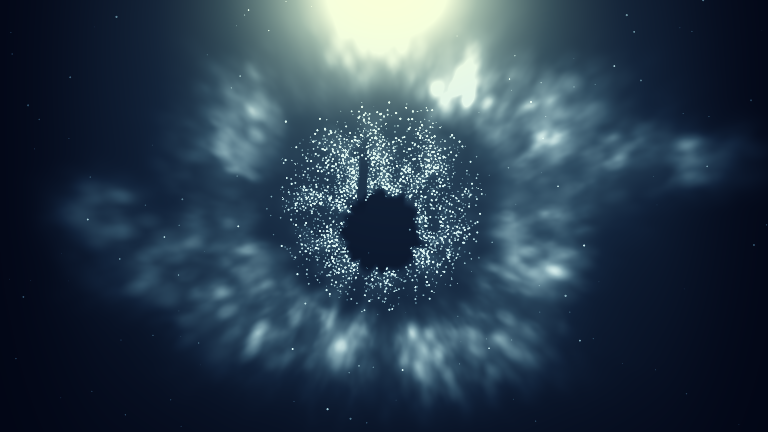
This background is drawn by a Shadertoy shader. Its source:

```glsl
// Ring of glinting particles round a dark hole, in blue mist under a pale light.

#define HOLE_CENTRE vec2(-0.005, -0.035)
#define HOLE_RADIUS 0.092
#define RING_RADIUS 0.265
#define LAMP_CENTRE vec2(0.005, 0.53)
#define LAMP_POWER 4.1
#define MIST_POWER 3.1
#define DOT_CELL 0.0080
#define DOT_RADIUS 0.0026
#define DOT_POWER 3.7
#define STAR_CELL 0.13

// Mist patches: centre (xy) and half size (zw), in canvas heights.
const vec4 PATCHES[9] = vec4[9](
    vec4( 0.62,  0.14, 0.24, 0.07), vec4( 0.35, -0.11, 0.09, 0.13),
    vec4( 0.05, -0.30, 0.26, 0.10), vec4(-0.26, -0.22, 0.18, 0.12),
    vec4(-0.36,  0.20, 0.11, 0.16), vec4(-0.67,  0.01, 0.10, 0.07),
    vec4( 0.28,  0.25, 0.24, 0.14), vec4(-0.50, -0.12, 0.16, 0.09),
    vec4( 0.40,  0.06, 0.17, 0.10));

// Two hashed values in 0..1 for a cell.
vec2 hash2(vec2 cell) {
    vec3 h = fract(vec3(cell.xyx) * vec3(0.1031, 0.1030, 0.0973));
    h += dot(h, h.yzx + 33.33);
    return fract((h.xx + h.yz) * h.zy);
}

float noise(vec2 p) {
    vec2 i = floor(p), f = fract(p);
    f = f * f * (3.0 - 2.0 * f);
    float low = mix(hash2(i).x, hash2(i + vec2(1, 0)).x, f.x);
    float high = mix(hash2(i + vec2(0, 1)).x, hash2(i + vec2(1, 1)).x, f.x);
    return mix(low, high, f.y);
}

float fbm(vec2 p) {
    float sum = 0.0, weight = 0.5;
    for (int i = 0; i < 4; i++) {
        sum += weight * noise(p);
        p = mat2(0.8, 0.6, -0.6, 0.8) * p * 2.03 + 7.3;
        weight *= 0.5;
    }
    return sum;
}

// Soft out-of-focus discs, one per cell.
float bokeh(vec2 p) {
    vec2 cell = floor(p);
    float sum = 0.0;
    for (int y = -1; y <= 1; y++)
    for (int x = -1; x <= 1; x++) {
        vec2 id = cell + vec2(x, y);
        vec2 rnd = hash2(id + 51.0);
        float d = length(p - id - rnd);
        sum += rnd.y * rnd.y * (1.0 - smoothstep(0.1, 1.0, d));
    }
    return sum;
}

// One jittered dot per cell; chance is the share of cells that are filled.
float dots(vec2 p, float size, float radius, float chance, float seed) {
    vec2 q = p / size, id = floor(q);
    vec2 place = 0.3 + 0.4 * hash2(id + seed);
    vec2 rnd = hash2(id + seed + 131.0);
    float d = length(fract(q) - place) * size;
    float edge = 0.5 / iResolution.y;
    float r = radius * (0.5 + 0.5 * rnd.y);
    return step(rnd.x, chance) * (0.35 + 0.65 * rnd.y)
         * (1.0 - smoothstep(r - edge, r + edge, d));
}

// Colour for a light level from 0 (night) to 5 (brightest).
vec3 tone(float level) {
    vec3 c = mix(vec3(0.005, 0.02, 0.08), vec3(0.07, 0.14, 0.235), clamp(level, 0.0, 1.0));
    c = mix(c, vec3(0.18, 0.30, 0.39), clamp(level - 1.0, 0.0, 1.0));
    c = mix(c, vec3(0.35, 0.49, 0.56), clamp(level - 2.0, 0.0, 1.0));
    c = mix(c, vec3(0.55, 0.69, 0.73), clamp(level - 3.0, 0.0, 1.0));
    return mix(c, vec3(0.86, 0.95, 0.94), clamp(level - 4.0, 0.0, 1.0));
}

void mainImage(out vec4 fragColor, in vec2 fragCoord) {
    vec2 p = (fragCoord - 0.5 * iResolution.xy) / iResolution.y;
    vec2 q = p - HOLE_CENTRE;
    float r = length(q);
    vec2 dir = q / max(r, 0.001);
    float reach = r - 0.06 * dir.y;

    // Ambient haze and the lamp above
    vec2 wide = (p - vec2(0.04, 0.0)) * vec2(1.45, 1.9);
    float level = 1.2 * exp(-dot(wide, wide));
    vec2 toLamp = (p - LAMP_CENTRE) * vec2(0.74, 1.05);
    float lamp = dot(toLamp, toLamp);
    level += LAMP_POWER * exp(-lamp * 22.0) + 1.35 * exp(-lamp * 5.0);

    // Mist patches and a loose wreath, broken up by noise and blurred discs
    float wreath = (reach - 0.34) / 0.11;
    float cover = 0.4 * exp(-wreath * wreath);
    for (int i = 0; i < 9; i++) {
        vec2 d = (p - PATCHES[i].xy) / PATCHES[i].zw;
        cover += 0.85 * exp(-dot(d, d));
    }
    cover = min(cover, 1.1) * smoothstep(0.21, 0.32, reach + 0.08 * (noise(dir * 5.0) - 0.5));
    cover *= clamp(0.95 + 0.55 * p.x, 0.6, 1.2) * (1.0 - 0.5 * smoothstep(0.25, 0.45, p.y));
    vec2 stretched = q * pow(max(r, 0.01), -0.4);
    float cloud = smoothstep(0.25, 0.7, fbm(stretched * 7.0 + 4.0));
    float grain = 0.55 * bokeh(stretched * 30.0) + 0.45 * bokeh(stretched * 17.0 + 9.0);
    level += MIST_POWER * cover * (0.18 + 0.2 * grain + cloud * (0.3 + 0.75 * grain));

    // Dark hole with a ragged rim and a slit rising from it
    float rim = HOLE_RADIUS + 0.022 * (noise(dir * 6.0 + 3.0) - 0.5);
    float outside = smoothstep(rim - 0.012, rim + 0.012, r);
    float slit = smoothstep(0.006, 0.018, abs(q.x + 0.045 - 0.08 * (q.y - 0.1)));
    slit = mix(1.0, slit, smoothstep(0.03, 0.07, q.y) * (1.0 - smoothstep(0.15, 0.21, q.y)));
    level *= mix(0.5, 1.0, outside) * mix(0.85, 1.0, slit);

    // Particle ring, denser near the rim and in radial clumps
    float fade = 1.0 - smoothstep(0.08, RING_RADIUS, reach);
    float clump = smoothstep(0.25, 0.72, noise(dir * 5.0 + r * 6.0) * 0.55 + 0.45 * noise(q * 34.0));
    float chance = outside * slit * fade * (0.28 + 0.75 * clump);
    float sparks = 0.0;
    for (int i = 0; i < 4; i++) {
        float k = float(i), turn = 0.5 + k * 0.9;
        mat2 spin = mat2(cos(turn), sin(turn), -sin(turn), cos(turn));
        sparks += dots(spin * q, DOT_CELL * (1.0 + 0.15 * k), DOT_RADIUS, chance, 17.0 + 40.0 * k);
    }
    level += DOT_POWER * min(sparks, 1.2) + 1.0 * chance * clump;

    // Darkened sides and stray stars
    level *= 1.0 - 0.8 * smoothstep(0.62, 1.0, abs(p.x));
    level += 2.5 * dots(p + 3.0, STAR_CELL, 0.0026, 0.2, 5.0);
    level += 1.5 * dots(p + 5.0, 0.5 * STAR_CELL, 0.0018, 0.2, 77.0);

    // Warm cast close to the lamp
    vec3 warm = vec3(0.12, 0.06, -0.09) * exp(-lamp * 14.0);
    fragColor = vec4(clamp(tone(level) + warm, 0.0, 1.0), 1.0);
}
```
